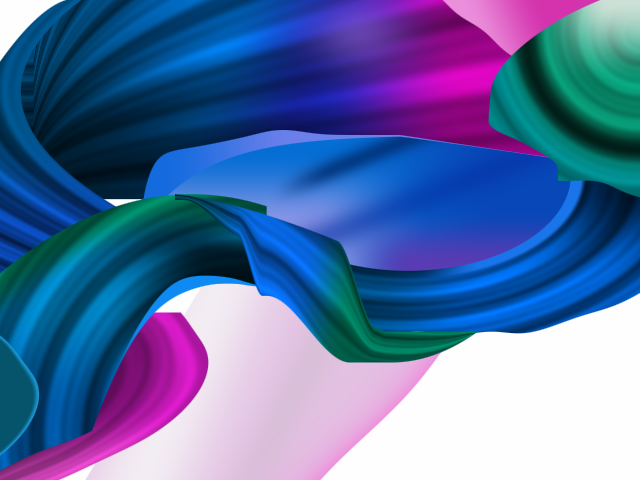
A Shadertoy shader for this background:

```glsl
// Layered sines, roughly 0 to 1, for the ridges of draped cloth
float folds(float across, float along) {
    across += 0.4 * sin(along * 1.3);
    return 0.5 + 0.3 * sin(across) + 0.15 * sin(across * 2.3 + along) + 0.06 * sin(across * 5.1 - along);
}

float bump(float x, float center, float width) {
    float d = (x - center) / width;
    return exp(-d * d);
}

float cover(float d) {
    return clamp(d / max(fwidth(d), 1e-4) + 0.5, 0.0, 1.0);
}

void paint(inout vec3 color, vec3 cloth, float d) {
    color = mix(color, cloth, cover(d));
}

vec3 bandCloth(vec2 p) {
    float fan = (2.5 - p.y) / pow(max(p.x - 0.3, 0.1), 0.4);
    vec3 c = mix(vec3(0.0, 0.28, 0.46), vec3(0.0, 0.44, 0.83), smoothstep(0.5, 3.0, p.x));
    c = mix(c, vec3(0.1, 0.14, 0.68), smoothstep(2.8, 4.2, p.x + 0.4 * p.y));
    c = mix(c, vec3(0.78, 0.02, 0.68), smoothstep(3.8, 5.6, p.x));
    c *= mix(0.45, 1.2, folds(fan * 10.0, p.x * 0.5));
    c *= 1.0 - 0.6 * smoothstep(0.5, 1.9, p.y) * (1.0 - smoothstep(2.6, 5.0, p.x));
    return mix(c, vec3(0.55, 0.38, 0.84), 0.6 * bump(p.x, 4.3, 0.6) * bump(p.y, 0.4, 0.4));
}

vec3 innerCloth(vec2 p) {
    float slant = p.y + 0.4 * p.x;
    vec3 c = mix(vec3(0.02, 0.43, 0.83), vec3(0.03, 0.28, 0.72), smoothstep(4.0, 6.0, p.x));
    c = mix(c, vec3(0.57, 0.6, 0.91), smoothstep(1.8, 2.8, p.y) * (1.0 - smoothstep(3.8, 5.2, p.x)));
    c = mix(c, vec3(0.35, 0.23, 0.7), smoothstep(2.5, 3.2, p.y) * smoothstep(4.0, 5.0, p.x));
    c = mix(c, vec3(0.0, 0.18, 0.45), 0.8 * bump(slant, 3.63, 0.14) * smoothstep(3.2, 4.0, p.x));
    return mix(c, vec3(0.02, 0.2, 0.65), 0.6 * bump(slant, 4.4, 0.22));
}

vec3 archCloth(vec2 p, float top) {
    float radius = length(p - vec2(3.0, 5.2));
    vec3 c = mix(vec3(0.0, 0.5, 0.74), vec3(0.0, 0.34, 0.64), smoothstep(3.6, 5.0, p.y));
    c = mix(c, vec3(0.0, 0.48, 0.36), 1.0 - smoothstep(0.1, 0.6, p.y - top));
    c *= mix(0.4, 1.2, folds(radius * 9.0, p.x + p.y * 0.4));
    return c * (1.0 - 0.75 * smoothstep(1.2, 2.5, p.x) * smoothstep(0.2, 0.7, p.y - top));
}

void mainImage(out vec4 fragColor, in vec2 fragCoord) {
    // Canvas spans 7.68 by 5.76 units, y downward
    vec2 uv = fragCoord / iResolution.xy;
    vec2 p = vec2(uv.x, 1.0 - uv.y) * vec2(7.68, 5.76);
    float x = p.x, y = p.y;
    float wave = 0.02 * sin(x * 7.0 + y * 5.0);
    vec3 color = vec3(0.995);

    // Pale lower veil with a pink hem
    float hem = 5.22 - 0.9 * (y - 4.3) - x + 0.06 * sin(y * 3.0);
    vec3 veil = mix(vec3(0.89, 0.76, 0.89), vec3(0.95, 0.93, 0.95), bump(x + 0.4 * y, 4.0, 0.7));
    veil = mix(veil, vec3(0.83, 0.74, 0.82), 0.6 * bump(x + 0.5 * y, 5.9, 0.3));
    veil = mix(veil, vec3(0.93, 0.56, 0.86), exp(-4.0 * max(hem, 0.0)));
    paint(color, veil, min(min(hem, y - 3.2), x - 2.2 + 0.6 * (y - 3.8)));

    // Inner wall, its blue rim and the great upper band
    float fall = 1.62 + 0.15 * max(x - 4.8, 0.0);
    float rimTop = fall + 0.17 * (1.0 - smoothstep(2.0, 3.3, x)) + 0.6 * exp(-9.0 * max(x - 1.72, 0.0)) - 0.06 * bump(x, 3.4, 0.35);
    float rimLow = fall + 0.65 * exp(-1.3 * (x - 2.1));
    paint(color, innerCloth(p), min(min(3.3 - y, 6.9 - x), x - 1.7));
    vec3 rim = mix(vec3(0.08, 0.42, 0.87), vec3(0.42, 0.5, 0.92), smoothstep(1.9, 3.6, x));
    paint(color, rim, min(rimLow - y, x - 1.7));
    paint(color, bandCloth(p), rimTop - y);

    // Pink veil at the top
    vec3 pink = mix(vec3(0.92, 0.56, 0.86), vec3(0.83, 0.2, 0.68), smoothstep(5.5, 6.5, x - y * 0.4));
    paint(color, pink, 0.78 * (x - 5.3) - y + wave);

    // Right loop
    float ring = length((p - vec2(4.9, 2.1)) / vec2(1.95, 1.15));
    float loopLow = 4.0 - 0.5 * pow(max(x - 6.0, 0.0) / 1.68, 1.8) + wave;
    vec3 loopColor = mix(vec3(0.0, 0.32, 0.55), vec3(0.0, 0.43, 0.92), smoothstep(4.3, 5.8, x));
    loopColor *= mix(0.4, 1.15, folds(ring * 17.0, x * 0.8));
    loopColor *= mix(0.3, 1.0, smoothstep(2.2, 3.4, y));
    float rimLight = smoothstep(5.0, 5.8, x) * (1.0 - smoothstep(0.06, 0.1, ring - 1.0));
    loopColor = mix(loopColor, vec3(0.1, 0.46, 0.92), rimLight);
    paint(color, loopColor, min(min(ring - 1.0, loopLow - y), min(y - 2.0, x - 4.0)));

    // Green drape on the right
    float greenEdge = 5.88 + 1.32 * pow(max(1.1 - y, 0.0) / 1.1, 1.8) + 0.8 * smoothstep(1.45, 2.0, y) + wave;
    float bowl = length(p - vec2(7.7, 0.4));
    vec3 green = mix(vec3(0.03, 0.6, 0.46), vec3(0.0, 0.55, 0.56), smoothstep(1.3, 1.8, bowl));
    green *= 1.0 - 0.75 * bump(bowl, 1.38, 0.17);
    green *= mix(0.7, 1.15, folds(bowl * 12.0, y));
    green = mix(green, vec3(0.8, 0.88, 0.84), smoothstep(1.0, 0.0, y) * smoothstep(6.4, 7.3, x));
    paint(color, green, min(x - greenEdge, 2.15 + 0.22 * (x - 6.7) * (x - 6.7) - y + wave));

    // Left strand and the open corner
    float strand = 0.25 + 0.6 * (y - 1.1) * (y - 1.1) - x;
    vec3 strandColor = mix(vec3(0.0, 0.36, 0.6), vec3(0.04, 0.3, 0.75), smoothstep(1.5, 2.8, y));
    strandColor *= mix(0.35, 1.15, folds(strand * 8.0 + 1.0, y * 0.7));
    paint(color, strandColor, min(strand, 3.4 - y));
    paint(color, vec3(0.995), 0.75 * pow(max(1.0 - x / 0.85, 0.0), 1.6) - y - 0.01);

    // Magenta fold
    float curl = 2.48 - 0.9 * (y - 4.35) * (y - 4.35) - x + wave;
    vec3 magenta = mix(vec3(0.8, 0.1, 0.74), vec3(0.88, 0.28, 0.78), smoothstep(4.9, 5.7, y));
    magenta *= mix(0.65, 1.1, folds(curl * 8.0, y)) * (1.0 - 0.5 * smoothstep(0.4, 1.1, curl));
    paint(color, magenta, min(curl, y - 3.75));

    // Front arch with its light lip
    float archTop = 2.33 + 0.18 * (x - 2.3) * (x - 2.3);
    float archLow = min(3.42 + 0.66 * pow(max(2.6 - x, 0.0), 2.4), 5.65 - 0.45 * x) + wave;
    vec3 arch = archCloth(p, archTop);
    float lip = cover(y - archLow + 0.16 * bump(x, 2.2, 0.6)) * smoothstep(1.3, 1.7, x);
    arch = mix(arch, vec3(0.06, 0.54, 0.95), lip);
    paint(color, arch, min(min(y - archTop, archLow - y), 3.2 - x));

    // Teal flap at the left side
    float flap = 0.45 - 0.9 * (y - 4.75) * (y - 4.75) - x + wave;
    vec3 flapColor = mix(vec3(0.1, 0.6, 0.85), vec3(0.02, 0.33, 0.42), smoothstep(0.0, 0.08, flap));
    paint(color, flapColor, flap);

    // Twisted front strand
    float twistTop = min(2.33 + 0.22 * pow(max(x - 2.1, 0.0), 1.4) + 0.85 * smoothstep(4.05, 4.5, x), 3.98);
    float twistLow = 2.4 + 0.45 * smoothstep(2.2, 2.95, x) + 0.7 * smoothstep(2.85, 3.15, x) + 0.8 * smoothstep(3.2, 4.2, x);
    twistLow -= 0.42 * pow(max(x - 4.7, 0.0) / 1.1, 2.0);
    float across = (y - twistTop) / max(twistLow - twistTop, 0.05);
    vec3 twist = mix(vec3(0.0, 0.3, 0.38), vec3(0.03, 0.43, 0.95), smoothstep(2.3, 3.2, x));
    twist = mix(twist, vec3(0.0, 0.5, 0.38), smoothstep(3.6, 4.2, x + 0.3 * (across - 0.5)));
    twist *= mix(0.45, 1.15, folds(across * 9.0 - x * 2.5 + 2.0, x));
    paint(color, twist, min(min(y - twistTop, twistLow - y), x - 2.1));

    fragColor = vec4(clamp(color, 0.0, 1.0), 1.0);
}
```
